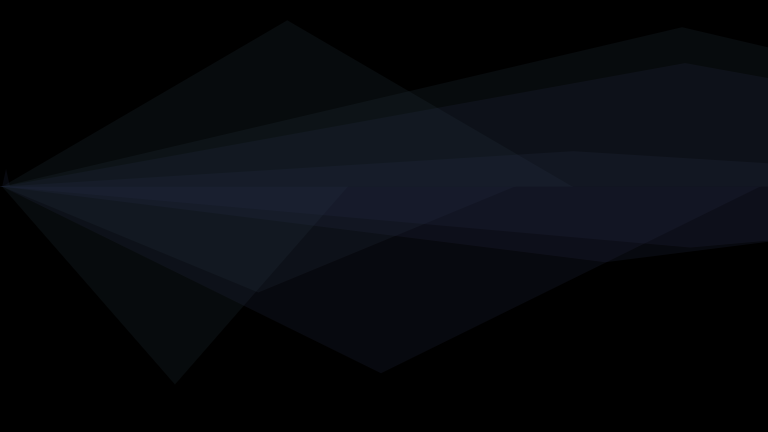
This background is drawn by a WebGL 2 fragment shader. Its source:

```glsl
#version 300 es
precision highp float;
// Translucent isosceles shards on black, fanning out from one point at the
// left. Each shard rests on a shared horizontal axis, points up or down, and
// is blended over the ones before it in a teal or indigo tint.

uniform vec2 u_resolution;
out vec4 fragColor;

// Half width, signed height (positive is up) and tint (0 teal, 1 indigo).
const vec3 SHARDS[10] = vec3[10](
    vec3(0.660, 0.385, 0.0),
    vec3(1.574, 0.369, 0.1),
    vec3(1.581, 0.286, 1.0),
    vec3(1.322, 0.082, 0.8),
    vec3(0.009, 0.041, 1.0),
    vec3(0.400, -0.458, 0.0),
    vec3(0.593, -0.245, 0.1),
    vec3(0.877, -0.432, 1.0),
    vec3(1.396, -0.175, 1.0),
    vec3(1.593, -0.141, 1.0)
);

// Inside distance to a triangle whose left corner is the origin.
float shardDistance(vec2 p, float halfWidth, float height) {
    float y = p.y * sign(height);
    float slope = abs(height) / halfWidth;
    float roof = slope * (halfWidth - abs(p.x - halfWidth)) - y;
    return min(y, roof / sqrt(1.0 + slope * slope));
}

void main() {
    // Units of canvas height, measured from the point where all shards meet.
    vec2 p = gl_FragCoord.xy / u_resolution.y - vec2(0.005, 0.568);
    float pixel = 1.0 / u_resolution.y;

    vec3 teal = vec3(0.140, 0.215, 0.250);
    vec3 indigo = vec3(0.147, 0.168, 0.285);
    vec3 color = vec3(0.0);

    // Layer the shards with equal opacity.
    for (int i = 0; i < SHARDS.length(); i++) {
        vec3 shard = SHARDS[i];
        float inside = shardDistance(p, shard.x, shard.y);
        float coverage = clamp(inside / pixel + 0.5, 0.0, 1.0);
        color = mix(color, mix(teal, indigo, shard.z), 0.2 * coverage);
    }

    fragColor = vec4(color, 1.0);
}
```
